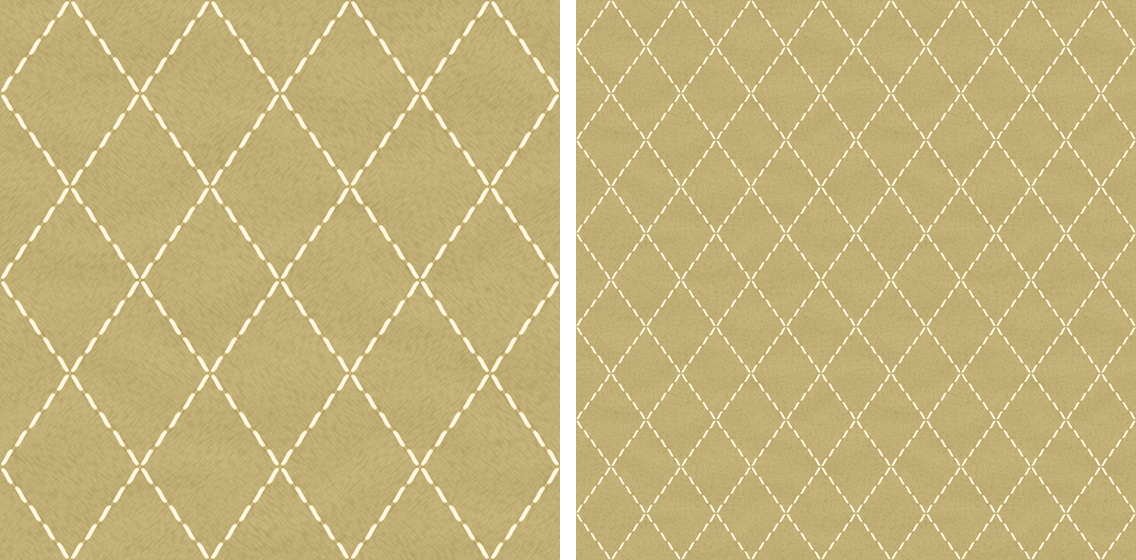
Left: one tile. Right: repeated 2 by 2.
Give the GLSL for this pattern, as a WebGL 1 fragment shader.

```glsl
precision highp float;
// A lattice of cream running stitches, four diamonds across and three down,
// on brushed tan cloth. Each line is a folded coordinate cut into curved capsules;
// the nap is wrapping, stretched cellular noise over slow layered sines.
uniform vec2 u_resolution;

const float TAU = 6.2831853;

vec2 hash2(vec2 cell) {
  vec2 k = vec2(dot(cell, vec2(12.71, 31.17)), dot(cell, vec2(26.95, 18.33)));
  return fract(sin(k) * 4375.85);
}

// Distance to the nearest jittered point, wrapping after period cells.
float cellular(vec2 p, vec2 period) {
  vec2 cell = floor(p), f = p - cell;
  float nearest = 4.0;
  for (int j = -1; j <= 1; j++) {
    for (int i = -1; i <= 1; i++) {
      vec2 o = vec2(float(i), float(j));
      vec2 r = o + hash2(mod(cell + o, period)) - f;
      nearest = min(nearest, dot(r, r));
    }
  }
  return sqrt(nearest);
}

// Broad horizontal shading of the cloth, periodic on the unit square.
float clouds(vec2 p) {
  float x = p.x * TAU, y = p.y * TAU;
  float warp = sin(2.0 * x + y + 1.0) + 0.6 * sin(3.0 * x - 2.0 * y);
  float s = sin(5.0 * y + x + 1.3 * warp);
  s += 0.7 * sin(9.0 * y - 2.0 * x + 1.7 * warp + 2.0);
  s += 0.5 * sin(17.0 * y + 3.0 * x - 2.0 * warp) * sin(2.0 * x - 3.0 * y + warp);
  return s * 0.45;
}

// Fine hairs crossing on both diagonals; the slow mask picks the stronger one.
float nap(vec2 p, float mask) {
  vec2 q = vec2(p.x + p.y, p.x - p.y);
  float rising = cellular(q * vec2(48.0, 192.0), vec2(48.0, 192.0));
  float falling = cellular(q.yx * vec2(44.0, 176.0), vec2(44.0, 176.0));
  return 0.47 - mix(rising, falling, 0.5 + 0.3 * mask);
}

// Lays one family of stitched lines over the cloth.
// across: whole steps between lines; along: whole steps between crossings.
vec3 stitch(vec3 col, float across, float along, float grain, float px) {
  float off = fract(across) - 0.5;
  float u = (fract(5.0 * (along - 0.5 - 0.28 * off)) - 0.5) / 24.0;
  float v = off * 0.2;
  float end = abs(u);

  // Soft dent in the cloth, then the tan knot in the gap.
  col *= 1.0 - 0.07 * (1.0 - smoothstep(0.003, 0.0075, abs(v)));
  float knot = length(vec2(end - 0.0208, v)) - 0.0027;
  col = mix(col, vec3(0.69, 0.60, 0.36), 0.6 * (1.0 - smoothstep(0.0, 0.002, knot)));
  col = mix(col, vec3(0.87, 0.78, 0.53), 1.0 - smoothstep(-0.0018, 0.0004, knot));

  // S-curved capsule, a little slimmer towards its ends.
  float bend = -0.0011 * sin(u * 24.0 * TAU);
  float radius = 0.0042 - 0.0009 * smoothstep(0.007, 0.018, end);
  float d = length(vec2(max(end - 0.0145, 0.0), v - bend)) - radius;
  float depth = clamp(-d / radius + 0.25 * grain, 0.0, 1.0);
  vec3 thread = mix(vec3(0.93, 0.85, 0.62), vec3(1.0, 0.96, 0.82), smoothstep(0.05, 0.45, depth));
  thread = mix(thread, vec3(1.0, 0.985, 0.92), smoothstep(0.4, 0.75, depth));
  thread = mix(thread, vec3(0.95, 0.87, 0.64), 0.75 * smoothstep(0.012, 0.018, end));
  return mix(col, thread, 1.0 - smoothstep(-0.6 * px, 0.6 * px, d));
}

void main() {
  vec2 p = gl_FragCoord.xy / u_resolution;
  float px = 1.0 / min(u_resolution.x, u_resolution.y);

  // Cloth
  float mask = sin(TAU * (2.0 * p.x + p.y) + 1.5 * sin(TAU * (p.x - 3.0 * p.y)));
  float grain = nap(p, mask);
  vec3 col = vec3(0.748, 0.678, 0.456) + 0.014 * clouds(p) + 0.11 * grain;

  // Two mirrored families of lines
  float falling = 4.0 * p.x + 3.0 * p.y;
  float rising = 4.0 * p.x - 3.0 * p.y;
  col = stitch(col, falling, rising, grain, px);
  col = stitch(col, rising, falling, grain, px);
  gl_FragColor = vec4(col, 1.0);
}
```
